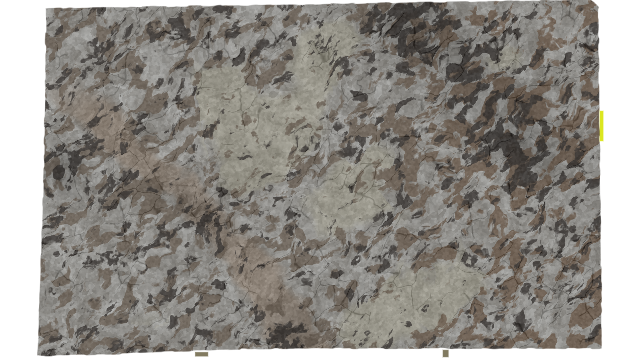
This texture is drawn by a WebGL 1 fragment shader. Its source:

```glsl
precision highp float;
// A mottled granite slab with pale crystals, rusty flecks and a pink vein on white.

uniform vec2 u_resolution;

vec2 hash2(vec2 c) {
  return fract(sin(vec2(dot(c, vec2(127.1, 311.7)), dot(c, vec2(269.5, 183.3)))) * 43758.5);
}

mat2 turn(float a) {
  return mat2(cos(a), -sin(a), sin(a), cos(a));
}

// Cellular noise: x = gap to the cell border, y = random tone of the cell
vec2 cells(vec2 p) {
  vec2 base = floor(p);
  float near = 9.0, second = 9.0, tone = 0.0;
  for (int j = -1; j <= 1; j++)
    for (int i = -1; i <= 1; i++) {
      vec2 c = base + vec2(i, j);
      vec2 h = hash2(c);
      float d = length(c + h - p);
      if (d < near) {
        second = near;
        near = d;
        tone = fract(h.x * 7.3 + h.y * 3.1);
      } else second = min(second, d);
    }
  return vec2(second - near, tone);
}

// Smooth cellular noise: cell tones blended by distance
float mottle(vec2 p) {
  vec2 base = floor(p);
  float sum = 0.0, total = 0.0;
  for (int j = -1; j <= 1; j++)
    for (int i = -1; i <= 1; i++) {
      vec2 c = base + vec2(i, j);
      vec2 h = hash2(c);
      vec2 d = c + h - p;
      float w = exp(-7.0 * dot(d, d));
      sum += w * fract(h.x * 5.7 + h.y * 9.1);
      total += w;
    }
  return sum / total;
}

float layered(vec2 p) {
  float sum = 0.0, amp = 0.53;
  for (int i = 0; i < 4; i++) {
    sum += amp * mottle(p);
    p = turn(0.7) * p * 2.03 + 17.3;
    amp *= 0.5;
  }
  return sum;
}

// Soft tilted ellipse
float blob(vec2 p, vec2 center, vec2 radius, float tilt) {
  vec2 d = turn(tilt) * (p - center) / radius;
  return exp(-dot(d, d));
}

// Signed depth inside the slightly uneven slab outline
float slabDepth(vec2 p) {
  float left = p.x - (0.102 + 0.05 * p.y - 0.025 * p.y * p.y);
  float right = 1.672 - 0.01 * p.y - p.x;
  float top = 0.975 + 0.0155 * p.x - p.y;
  float bottom = p.y - 0.012 - 0.02 * smoothstep(0.1, 0.8, p.x);
  float corner = (2.642 - p.x - p.y) * 0.7;
  return min(min(min(left, right), min(top, bottom)), corner);
}

float box(vec2 p, vec2 center, vec2 halfSize, float px) {
  vec2 d = abs(p - center) - halfSize;
  return 1.0 - smoothstep(-px, px, max(d.x, d.y));
}

vec3 granite(vec2 p) {
  vec2 q = p + 0.05 * (vec2(layered(p * 9.0), layered(p * 9.0 + 40.0)) - 0.5);
  float broad = layered(q * 5.0 + 8.0) - 0.5;

  // Regions: pale crystals, dark clouds, pink vein
  float pale = blob(q, vec2(0.64, 0.71), vec2(0.09, 0.11), 0.5)
    + blob(q, vec2(0.76, 0.61), vec2(0.20, 0.10), 0.75)
    + blob(q, vec2(0.96, 0.46), vec2(0.18, 0.12), 0.7)
    + blob(q, vec2(0.90, 0.87), vec2(0.14, 0.10), 0.4)
    + 0.8 * blob(q, vec2(1.39, 0.84), vec2(0.10, 0.07), 0.3)
    + blob(q, vec2(1.13, 0.14), vec2(0.25, 0.09), 0.35)
    + 0.8 * blob(q, vec2(0.40, 0.12), vec2(0.18, 0.07), 0.4);
  pale = smoothstep(0.38, 0.68, pale + 1.1 * broad + 0.35 * (cells(q * 11.0).y - 0.5));
  float dark = 0.65 * blob(q, vec2(1.36, 0.73), vec2(0.40, 0.11), -0.7)
    + 0.7 * blob(q, vec2(1.14, 0.94), vec2(0.13, 0.08), -0.4)
    + 0.5 * blob(q, vec2(1.45, 0.60), vec2(0.09, 0.07), -0.8)
    + blob(q, vec2(0.18, 0.53), vec2(0.07, 0.06), 0.6)
    + 0.9 * blob(q, vec2(0.54, 0.41), vec2(0.13, 0.05), -0.7)
    + blob(q, vec2(0.81, 0.08), vec2(0.08, 0.06), -0.8);
  float veinOffset = q.x - 0.87 + 0.6 * q.y + 0.42 * q.y * q.y;
  float vein = smoothstep(0.085, 0.035, abs(veinOffset) + 0.15 * broad)
    * smoothstep(0.80, 0.68, q.y);
  float calm = max(pale, 0.8 * vein);
  float rust = 0.45 + 0.55 * smoothstep(0.9, 1.4, p.x);

  // Base of small angular grains
  vec2 grain = cells(turn(0.6) * q * vec2(72.0, 100.0));
  float cloud = layered(q * 22.0 + 31.0) - 0.5;
  vec3 stone = mix(vec3(0.49, 0.48, 0.46), vec3(0.65, 0.65, 0.64), 0.25 + 0.55 * grain.y + cloud);
  stone = mix(stone, vec3(0.60, 0.59, 0.54) + 0.05 * (grain.y - 0.5) + 0.12 * cloud, 0.85 * pale);
  stone = mix(stone, vec3(0.54, 0.49, 0.44) + 0.06 * (grain.y - 0.5) + 0.12 * cloud, 0.8 * vein);

  // Slanted brown and charcoal flecks, then hairline cracks
  vec2 s = turn(0.75) * q * vec2(24.0, 38.0);
  float brown = smoothstep(0.51, 0.62, layered(s) + 0.12 * dark - 0.15 * calm + 0.15 * broad);
  float black = smoothstep(0.60, 0.73, layered(s * 1.2 + 60.0) + 0.17 * dark - 0.08 * calm);
  vec3 brownTone = mix(vec3(0.41, 0.39, 0.36), vec3(0.41, 0.34, 0.28), rust);
  stone = mix(stone, brownTone, 0.78 * brown);
  stone = mix(stone, vec3(0.25, 0.235, 0.225), 0.85 * black);
  float crack = smoothstep(0.07, 0.0, cells(turn(0.8) * q * vec2(13.0, 22.0)).x);
  stone -= 0.12 * crack * smoothstep(0.47, 0.6, mottle(q * 16.0));
  stone *= 1.0 - 0.17 * min(dark, 1.0);
  return stone + 0.07 * (mottle(p * 170.0) - 0.5);
}

void main() {
  vec2 p = gl_FragCoord.xy / u_resolution.y;
  float px = 0.8 / u_resolution.y;
  float depth = slabDepth(p) + 0.004 * (mottle(p * 45.0) - 0.5);

  // White ground, two small props below, slab, yellow tag at the right
  vec3 color = vec3(1.0);
  float props = box(p, vec2(0.56, 0.016), vec2(0.018, 0.006), px)
    + box(p, vec2(1.238, 0.018), vec2(0.008, 0.010), px);
  color = mix(color, vec3(0.38, 0.35, 0.22), 0.8 * props);
  color = mix(color, granite(p), smoothstep(-px, px, depth));
  color = mix(color, vec3(0.86, 0.90, 0.12), box(p, vec2(1.671, 0.65), vec2(0.005, 0.042), px));
  gl_FragColor = vec4(color, 1.0);
}
```
